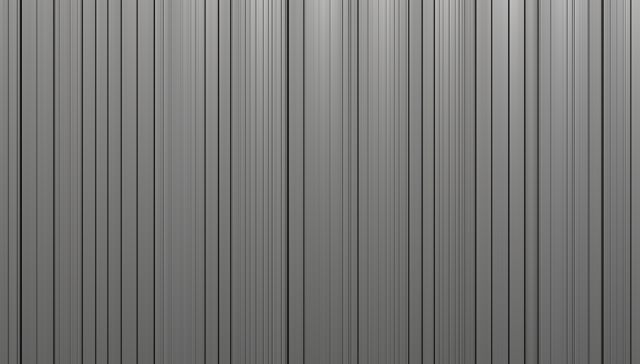
This texture is drawn by a WebGL 1 fragment shader. Its source:

```glsl
precision highp float;
// Brushed grey metal cladding: a row of upright planks, narrow ones and wide
// ribbed ones, walked left to right by a width formula. Dark seams divide them
// and a row of soft lights falls from the top edge.
uniform vec2 u_resolution;

float hash(float n) {
  return fract(sin(n * 127.1 + 3.7) * 43758.5);
}

float noise(float x) {
  float f = fract(x);
  return mix(hash(floor(x)), hash(floor(x) + 1.0), f * f * (3.0 - 2.0 * f));
}

// Share of a pixel covered by an upright line of the given width
float lineCover(float d, float width) {
  float px = 1.0 / u_resolution.x;
  float right = min(d + 0.5 * px, 0.5 * width);
  float left = max(d - 0.5 * px, -0.5 * width);
  return max(0.0, right - left) / px;
}

// 1 when index i leaves the given remainder
float every(float i, float period, float remainder) {
  return 1.0 - step(0.5, abs(mod(i, period) - remainder));
}

// Wide ribbed planks
float isWide(float i) {
  float thirds = every(i, 3.0, 0.0) * step(8.5, i) * step(i, 18.5);
  return max(thirds, every(i, 9.0, 5.0) * step(9.5, i));
}

float plankWidth(float i) {
  float width = 0.0229 + 0.0039 * cos((i - 2.0) * 1.0472);
  width = mix(width, 0.0765 + 0.013 * cos((i - 12.0) * 0.45), isWide(i));
  width = mix(width, 0.0443, every(i, 22.0, 3.0));
  return i < 0.5 ? 0.0326 : width;
}

void main() {
  vec2 uv = gl_FragCoord.xy / u_resolution;
  float x = uv.x;
  float rise = uv.y * uv.y * uv.y;

  // Walk the planks: find the one here and gather the seams
  float edge = 0.0, left = 0.0, width = 1.0, plank = 0.0;
  float seam = 0.0, glint = 0.0;
  for (int k = 0; k < 29; k++) {
    float i = float(k);
    float w = plankWidth(i);
    if (x >= edge) {
      left = edge;
      width = w;
      plank = i;
    }
    float strength = mix(0.75 + 0.25 * hash(i + 40.0), 0.35, every(i, 22.0, 2.0));
    float thick = 0.0021 + 0.0014 * every(i, 12.0, 1.0);
    seam = max(seam, strength * lineCover(x - edge, thick));
    glint += strength * lineCover(x - edge - 0.003, 0.0014);
    edge += w;
  }
  float across = (x - left) / width;

  // Light: vertical falloff plus lamps along the top
  float lamps = 0.5 + 0.5 * cos((x - 0.41) * 65.4);
  lamps *= smoothstep(0.12, 0.45, x);
  float slope = 0.18 * mix(0.8, 1.0, smoothstep(0.0, 0.4, x));
  float light = 0.39 + slope * uv.y + (0.035 + 0.1 * lamps) * rise;

  // Plank tone, slight tilt and brushed streaks
  light += 0.02 * (hash(plank) - 0.5);
  light += 0.03 * (hash(plank + 9.0) - 0.5) * (across - 0.5);
  light += (noise(x * 170.0) - 0.5) * (0.008 + 0.035 * rise);
  light += (noise(x * 420.0) - 0.5) * 0.012;

  // Rounded tube plank towards the right
  float bulge = 4.0 * across * (1.0 - across);
  light *= mix(1.0, 0.78 + 0.26 * bulge, every(plank, 29.0, 22.0));

  // Fine ribs, each a dark groove with a pale lip
  float ribbed = max(isWide(plank), 0.6 * every(plank, 22.0, 3.0));
  for (int k = 0; k < 13; k++) {
    float seed = float(k) + plank * 17.0;
    float d = x - left - width * (float(k) + 0.2 + 0.6 * hash(seed)) / 13.0;
    float depth = hash(seed + 5.3);
    depth *= depth * ribbed * (0.8 + 0.5 * rise);
    light *= 1.0 - 0.36 * depth * lineCover(d, 0.0018);
    light += 0.05 * depth * lineCover(d - 0.002, 0.0016);
  }

  // Twin grooves inside the first plank
  float twin = min(abs(x - 0.013), abs(x - 0.027));
  light *= 1.0 - 0.4 * lineCover(twin, 0.0018);

  // Seams, over a faint warm tint
  light += 0.04 * glint * (0.4 + uv.y);
  light = mix(light, 0.07, seam * step(0.01, x));
  vec3 metal = light * mix(vec3(1.0), vec3(1.004, 1.0, 0.988), hash(plank + 2.0));
  gl_FragColor = vec4(clamp(metal, 0.0, 1.0), 1.0);
}
```
